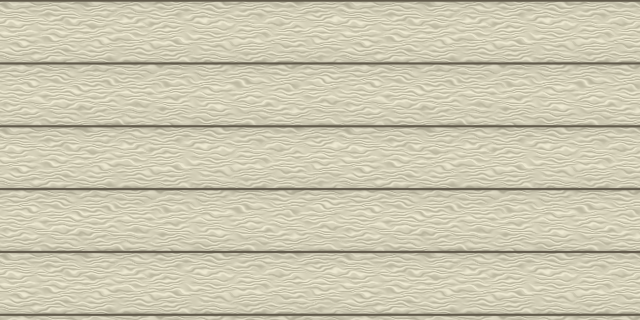
A Shadertoy shader for this texture:

```glsl
vec2 hash2(vec2 cell) {
    vec2 s = vec2(dot(cell, vec2(127.1, 311.7)), dot(cell, vec2(269.5, 183.3)));
    return fract(sin(s) * 43758.55);
}

// Grain height: low on the borders between cells, high inside them.
// Cells wrap after 9 across and 32 down, which is two boards.
float grainHeight(vec2 q) {
    vec2 base = floor(q);
    float nearest = 9.0, second = 9.0;
    for (int j = -1; j <= 1; j++) {
        for (int i = -1; i <= 1; i++) {
            vec2 cell = base + vec2(i, j);
            vec2 seed = cell + 0.1 + 0.8 * hash2(mod(cell, vec2(9.0, 32.0)));
            float d = length(q - seed);
            second = min(second, max(nearest, d));
            nearest = min(nearest, d);
        }
    }
    return smoothstep(0.0, 0.5, second - nearest);
}

void mainImage(out vec4 fragColor, in vec2 fragCoord) {
    vec2 uv = fragCoord / iResolution.y;
    float boards = (1.0 - uv.y) * 5.093;
    float seam = fract(boards + 0.5) - 0.5; // positive below the seam

    // Long cells, bent by waves that wrap with the grain
    vec2 q = vec2(uv.x * 8.4, boards * 16.0);
    float turn = q.x * 6.28319 / 9.0;
    float row = q.y * 6.28319 / 32.0;
    q.y += 0.35 * sin(turn * 5.0 + 3.0 * sin(row * 3.0))
         + 0.22 * sin(turn * 13.0 + row * 5.0)
         + 0.10 * sin(turn * 29.0 - row * 9.0);

    // Relief lit from above
    vec2 stepDown = vec2(0.0, 0.2);
    float relief = grainHeight(q + stepDown) - grainHeight(q - stepDown);
    vec3 paint = vec3(0.825, 0.807, 0.717) + 0.10 * relief;

    // Soft curve of the board, its lower lip and the shadow under the seam
    paint *= 1.0 + 0.015 * sin(6.28319 * (fract(boards) - 0.25));
    paint *= 1.0 - 0.10 * smoothstep(-0.06, 0.0, seam) * step(seam, 0.0);
    paint *= 1.0 - 0.24 * exp(-max(seam, 0.0) / 0.035) * step(0.0, seam);

    // Dark gap between boards
    float gap = 1.0 - smoothstep(0.006, 0.028, abs(seam - 0.01));
    vec3 gapColor = vec3(0.39, 0.36, 0.30);
    fragColor = vec4(mix(paint, gapColor, gap), 1.0);
}
```
